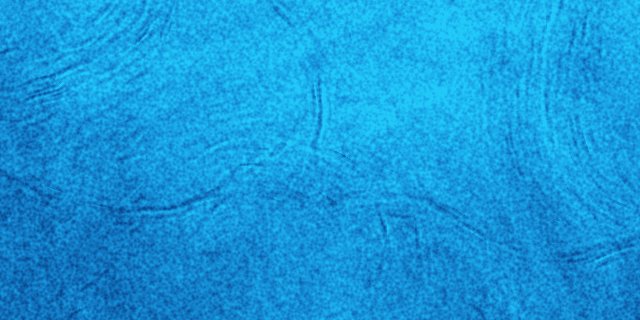
Write a WebGL 2 fragment shader that draws this texture.

```glsl
#version 300 es
precision highp float;
// Blue trowelled plaster: grainy wall with sweeping arcs, creases and a soft vignette.
#define GRAIN_SCALE 82.0
#define GRAIN_AMOUNT 0.42
#define MOTTLE_AMOUNT 0.19
#define RELIEF 0.36
#define PIT_SHADE 0.30
#define LIGHT_STEP vec2(-0.005, 0.005)
#define STROKE_FREQ vec2(6.5, 48.0)
#define DRAG_FREQ vec2(9.0, 30.0)
#define GROOVE_FREQ 210.0
#define RIDGE_WIDTH 0.008
#define BASE_VALUE 0.70
#define SWEEPS 8

uniform vec2 u_resolution;
out vec4 outColor;

// Trowel sweeps: centre x, centre y, radius, band width
const vec4 sweep[SWEEPS] = vec4[SWEEPS](
  vec4(0.83, 0.14, 0.42, 0.14), vec4(1.20, -0.06, 0.43, 0.05),
  vec4(2.24, 0.75, 0.55, 0.16), vec4(0.00, 1.25, 0.52, 0.13),
  vec4(0.52, 0.62, 0.49, 0.07), vec4(0.40, 1.00, 0.66, 0.04),
  vec4(1.78, 0.92, 0.71, 0.04), vec4(0.82, 0.15, 0.25, 0.03));
// Direction in which each sweep is strongest, in radians
const float facing[SWEEPS] = float[SWEEPS](1.0, 0.95, 3.3, -0.9, 0.5, -1.7, -1.4, 1.4);

vec3 hash3(vec2 cell) {
  vec3 k = fract(cell.xyx * vec3(0.1031, 0.1030, 0.0973));
  k += dot(k, k.yxz + 33.33);
  return fract((k.xxy + k.yzz) * k.zyx);
}

// Cellular noise: distance to the nearest point, and that point's random id
vec2 cellular(vec2 q) {
  vec2 base = floor(q), nearest = vec2(9.0, 0.0);
  for (int j = -1; j <= 1; j++)
    for (int i = -1; i <= 1; i++) {
      vec2 cell = base + vec2(i, j);
      vec3 h = hash3(cell + 171.0);
      float d = length(cell + h.xy - q);
      if (d < nearest.x) nearest = vec2(d, h.z);
    }
  return nearest;
}

mat2 turn(float a) { return mat2(cos(a), sin(a), -sin(a), cos(a)); }

// Layered, warped sines, roughly -1 to 1
float mottle(vec2 p) {
  float sum = 0.0, amp = 0.5;
  for (int i = 0; i < 6; i++) {
    p = turn(1.15) * p * 1.75 + 0.5 * sin(p.yx * 1.9 + float(i));
    sum += amp * sin(p.x * 2.2 + 1.3) * sin(p.y * 2.0 + 0.7);
    amp *= 0.8;
  }
  return sum;
}

// Opposed cellular layers at turned angles give irregular sandy grain
float grain(vec2 p) {
  vec2 q = p * GRAIN_SCALE;
  float fine = cellular(turn(0.5) * q).x - 0.9 * cellular(turn(1.3) * q * 0.83).x;
  return fine + 0.7 * (0.5 - cellular(turn(0.8) * q * vec2(0.42, 0.5)).x);
}

// Spindle shaped gouges (negative) and raised drags (positive)
float spindles(vec2 q) {
  vec2 c = cellular(q);
  return smoothstep(0.55, 0.05, c.x) * (c.y > 0.6 ? -1.0 : 0.6 * c.y);
}

// Height of the plaster without its grain
float plaster(vec2 p) {
  vec2 w = p + 0.007 * sin(p.yx * 11.0 + 2.0) + 0.003 * sin(p.yx * 37.0 + p * 19.0);
  // Faint drags: rising on the left, falling steeply on the right
  float rising = spindles(turn(-0.6) * w * DRAG_FREQ.yx * 0.0 + (turn(-0.6) * w) * DRAG_FREQ);
  float falling = spindles((turn(1.0) * w) * DRAG_FREQ + 9.0);
  float height = 0.36 * mix(rising, falling, smoothstep(0.4, 0.9, p.x));
  for (int i = 0; i < SWEEPS; i++) {
    vec4 s = sweep[i];
    vec2 local = turn(-facing[i]) * (w - s.xy);
    float angle = atan(local.y, local.x);
    float across = length(local) - s.z;
    float band = exp(-across * across / (s.w * s.w)) * smoothstep(0.3, 0.85, cos(angle));
    if (band < 0.02) continue;
    float seed = float(i) * 13.7;
    // Patchy pressure along the sweep
    float press = 0.62 + 0.38 * sin(angle * 7.0 + across * 31.0 + seed);
    vec2 q = vec2(angle * s.z, across) * STROKE_FREQ;
    q.y += 0.5 * sin(q.x * 1.7 + seed);
    height += band * press * spindles(q + seed);
    // Fine parallel grooves
    float groove = sin(across * GROOVE_FREQ + 2.5 * sin(angle * 3.0 + seed));
    height += 0.26 * band * groove * smoothstep(-0.4, 0.8, sin(angle * 9.0 - across * 60.0));
    // One long lip or crease left by the trowel edge
    float lip = (across + 0.006 * sin(angle * 6.0 + seed)) / RIDGE_WIDTH;
    height += (i < 3 ? 0.9 : -0.8) * band * press * exp(-lip * lip);
  }
  return height;
}

// Broad light: bright upper middle, dark lower left
float wash(vec2 p) {
  float side = (p.x - 1.15) / 1.1;
  return BASE_VALUE + 0.46 * (p.y - 0.5) - 0.32 * side * side - 0.15 * exp(-4.0 * dot(p, p));
}

vec3 bluePaint(float v) {
  v = clamp(v, -0.15, 1.08);
  vec3 tint = mix(vec3(0.045, 0.34, 0.62), vec3(0.12, 0.76, 0.96), v);
  return tint + v * (1.0 - v) * vec3(0.0, 0.04, 0.18);
}

void main() {
  vec2 p = gl_FragCoord.xy / u_resolution.y;
  float height = plaster(p);
  float value = wash(p) + MOTTLE_AMOUNT * mottle(p * 1.6) + GRAIN_AMOUNT * grain(p);
  value += RELIEF * (height - plaster(p + LIGHT_STEP)) + PIT_SHADE * clamp(height, -0.9, 0.3);
  outColor = vec4(bluePaint(value), 1.0);
}
```
